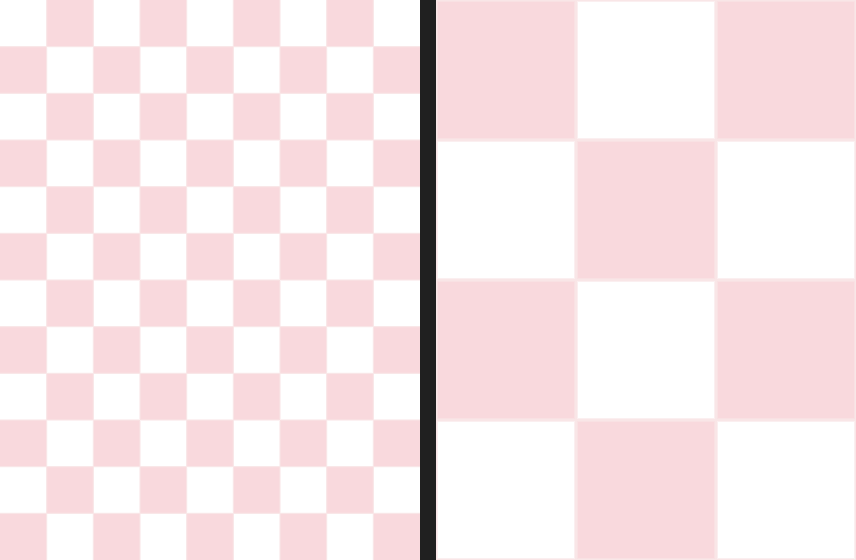
Left, the full canvas; right, a detail of the centre.
A Shadertoy shader for this pattern:

```glsl
// Pale pink and white checkerboard, nine by twelve, with faint blended seams.

const vec2 GRID = vec2(9.0, 12.0);
const vec3 WHITE = vec3(1.0);
const vec3 PINK = vec3(0.976, 0.852, 0.866);
const vec3 SEAM = vec3(0.975, 0.900, 0.905);
const float SEAM_WIDTH = 0.0234; // fraction of one square

// Antialiased checker: +1 on even squares, -1 on odd squares.
float checker(vec2 p, vec2 pixel) {
    vec2 edge = round(p);
    vec2 side = clamp(2.0 * (p - edge) / pixel, -1.0, 1.0);
    vec2 wave = side * (1.0 - 2.0 * mod(edge, 2.0));
    return wave.x * wave.y;
}

// Coverage of the thin lines between squares, leaving the outer border clear.
float seamMask(vec2 p, vec2 grid, vec2 pixel, float width) {
    vec2 edge = clamp(round(p), vec2(1.0), grid - 1.0);
    vec2 inside = 0.5 * width - abs(p - edge);
    vec2 coverage = clamp(inside / pixel + 0.5, 0.0, 1.0);
    return max(coverage.x, coverage.y);
}

void mainImage(out vec4 fragColor, in vec2 fragCoord) {
    // One unit per square
    vec2 pixel = GRID / iResolution.xy;
    vec2 p = fragCoord * pixel;

    // Squares, pink at the lower left
    vec3 color = mix(WHITE, PINK, 0.5 + 0.5 * checker(p, pixel));

    // Soft seams
    color = mix(color, SEAM, seamMask(p, GRID, pixel, SEAM_WIDTH));

    fragColor = vec4(color, 1.0);
}
```
